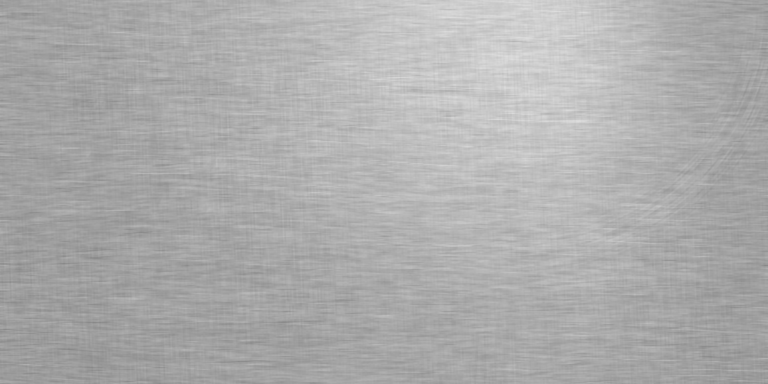
Write a Shadertoy shader that draws this texture.

```glsl
// Brushed sheet metal: a soft lopsided highlight falls from the top edge,
// under hair-fine crossing horizontal grain, short vertical ticks, sparse
// scratches, small scuffs and a curved wiping mark at the right.
#define BASE_GREY 0.606
#define GLOW_GAIN 0.188
#define GLOW_X 0.71
#define GLOW_LEFT 0.40
#define GLOW_RIGHT 0.14
#define GRAIN_GAIN 1.0
#define CROSS_GAIN 0.030
#define SCRATCH_GAIN 0.045
#define ARC_GAIN 0.06
#define ARC_CENTRE vec2(1.35, 1.0)
#define ARC_RADIUS 0.655
#define SCUFF_COUNT 7

float hash(vec2 p) {
    vec3 q = fract(vec3(p.xyx) * 0.1031);
    q += dot(q, q.yzx + 33.33);
    return fract((q.x + q.y) * q.z);
}

// Smooth value noise in 0..1
float noise(vec2 p) {
    vec2 cell = floor(p);
    vec2 f = fract(p);
    f = f * f * (3.0 - 2.0 * f);
    float low = mix(hash(cell), hash(cell + vec2(1, 0)), f.x);
    float high = mix(hash(cell + vec2(0, 1)), hash(cell + vec2(1, 1)), f.x);
    return mix(low, high, f.y);
}

// Noise centred on zero
float grain(vec2 p) {
    return noise(p) - 0.5;
}

// Shear that tilts horizontal strokes
vec2 tilt(vec2 p, float slope) {
    return vec2(p.x, p.y + slope * p.x);
}

// Broad light, wide on the left and steep on the right
float highlight(vec2 uv) {
    float dx = uv.x - GLOW_X - 0.03 * grain(uv * vec2(3.0, 9.0));
    float width = dx < 0.0 ? GLOW_LEFT : GLOW_RIGHT + 0.07 * (1.0 - uv.y);
    float across = exp(-dx * dx / (width * width));
    float down = mix(0.27, 1.0, smoothstep(0.0, 0.95, uv.y));
    return across * down;
}

// Hair-fine strokes of several lengths, crossing at small angles
float brushing(vec2 p) {
    float sum = 0.050 * grain(tilt(p, 0.03) * vec2(19.0, 235.0) + 17.0);
    sum += 0.046 * grain(tilt(p, -0.05) * vec2(27.0, 215.0) + 41.0);
    sum += 0.034 * grain(p * vec2(60.0, 245.0) + 73.0);
    sum += 0.026 * grain(tilt(p, 0.06) * vec2(11.0, 110.0) + 59.0);
    sum += 0.014 * grain(p * vec2(4.0, 34.0) + 97.0);
    return sum;
}

// Thin sparse lines, some light and some dark
float scratches(vec2 p) {
    float light = smoothstep(0.80, 1.0, noise(tilt(p, 0.04) * vec2(6.0, 230.0) + 131.0));
    float dark = smoothstep(0.80, 1.0, noise(tilt(p, -0.03) * vec2(12.0, 220.0) + 211.0));
    return light - dark;
}

// Short vertical ticks, patchy in strength, and fine speckle
float crosshatch(vec2 p) {
    float patchy = 0.4 + noise(p * 4.0 + 9.0);
    float ticks = grain(tilt(p.yx, 0.04).yx * vec2(240.0, 26.0) + 307.0);
    float speckle = grain(p * vec2(190.0, 240.0) + 353.0);
    return patchy * ticks + 0.6 * speckle;
}

// Fine concentric strokes kept to a curved band
float wipingArc(vec2 p) {
    vec2 d = p - ARC_CENTRE;
    float r = length(d);
    float angle = atan(d.y, d.x);
    float band = exp(-pow((r - ARC_RADIUS) / 0.065, 2.0));
    float span = smoothstep(-1.75, -1.1, angle) * smoothstep(0.1, -0.3, angle);
    float stroke = noise(vec2(angle * 11.0, r * 215.0) + 401.0);
    return band * span * (stroke - 0.30);
}

// Small pale rubbed spots, broken up by slanted strokes
float scuffs(vec2 p) {
    float sum = 0.0;
    for (int i = 0; i < SCUFF_COUNT; i++) {
        float id = float(i);
        vec2 centre = vec2(0.1 + 0.6 * hash(vec2(id, 3.0)),
                           0.4 + 0.4 * hash(vec2(id, 8.0)));
        vec2 d = p - centre;
        float size = mix(0.01, 0.026, hash(vec2(id, 5.0)));
        float stroke = noise(vec2(p.x - 0.6 * p.y, p.y * 0.3) * 140.0);
        sum += exp(-dot(d, d) / (size * size)) * stroke;
    }
    return sum;
}

void mainImage(out vec4 fragColor, in vec2 fragCoord) {
    vec2 uv = fragCoord / iResolution.xy;
    vec2 p = vec2(uv.x * iResolution.x / iResolution.y, uv.y);

    // Bend the brushing gently so that its lines drift
    vec2 bent = p;
    bent.y += 0.02 * noise(p * vec2(1.6, 2.2)) + 0.004 * noise(p * vec2(7.0, 9.0));

    float grey = BASE_GREY + 0.02 * uv.y + GLOW_GAIN * highlight(uv);
    grey += GRAIN_GAIN * brushing(bent) + SCRATCH_GAIN * scratches(bent);
    grey += CROSS_GAIN * crosshatch(p) + ARC_GAIN * wipingArc(p);
    grey += 0.06 * scuffs(p);

    // Cloudy tarnish, strongest below the middle
    float tarnish = exp(-pow((uv.y - 0.38) / 0.16, 2.0));
    grey += 0.02 * tarnish * grain(p * vec2(16.0, 24.0) + 503.0);
    fragColor = vec4(vec3(clamp(grey, 0.0, 1.0)), 1.0);
}
```
